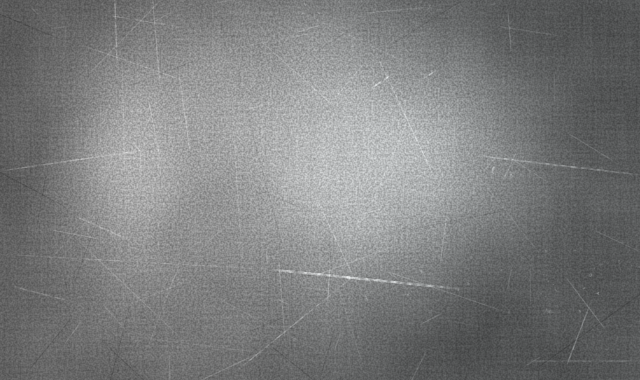
A Shadertoy shader for this texture:

```glsl
// Scratched grey metal plate with soft pools of light, grain, wear flecks and fine scratches.

const float TAU = 6.2831853;
const int SCRATCH_COUNT = 90;

vec2 hash2(vec2 p) {
    vec3 q = fract(p.xyx * vec3(0.1031, 0.1030, 0.0973));
    q += dot(q, q.yzx + 33.33);
    return fract((q.xx + q.yz) * q.zy);
}

vec2 gradient(vec2 cell) {
    float angle = TAU * hash2(cell).x;
    return vec2(cos(angle), sin(angle));
}

float gradientNoise(vec2 p) {
    vec2 i = floor(p), f = p - i;
    vec2 u = f * f * f * (f * (f * 6.0 - 15.0) + 10.0);
    vec2 e = vec2(0.0, 1.0);
    float low = mix(dot(gradient(i), f), dot(gradient(i + e.yx), f - e.yx), u.x);
    float high = mix(dot(gradient(i + e), f - e), dot(gradient(i + e.yy), f - e.yy), u.x);
    return mix(low, high, u.y);
}

float fbm(vec2 p) {
    float sum = 0.0, amplitude = 0.5;
    for (int i = 0; i < 4; i++) {
        sum += amplitude * gradientNoise(p);
        p = mat2(1.6, 1.2, -1.2, 1.6) * p + 17.3;
        amplitude *= 0.5;
    }
    return sum;
}

float glow(vec2 p, vec2 center, vec2 radius) {
    vec2 q = (p - center) / radius;
    return exp(-dot(q, q));
}

// Thin segment with tapered ends and a worn, broken line
float scratch(vec2 p, vec2 a, vec2 b, float width, float softness) {
    vec2 pa = p - a, ba = b - a;
    float t = clamp(dot(pa, ba) / dot(ba, ba), 0.0, 1.0);
    float line = 1.0 - smoothstep(width, width + softness, length(pa - ba * t));
    float taper = smoothstep(0.0, 0.12, t) * smoothstep(1.0, 0.8, t) * 0.7 + 0.3;
    return line * taper;
}

// Broad light and shade over the plate
float lighting(vec2 p) {
    float light = 0.335;
    light += 0.20 * glow(p, vec2(0.33, 0.57), vec2(0.17, 0.28));
    light += 0.24 * glow(p, vec2(0.66, 0.71), vec2(0.42, 0.36));
    light += 0.26 * glow(p, vec2(1.05, 0.58), vec2(0.36, 0.32));
    light += 0.11 * glow(p, vec2(0.50, 0.19), vec2(0.50, 0.30));
    light += 0.06 * glow(p, vec2(0.94, 0.41), vec2(0.22, 0.20));
    light += 0.06 * glow(p, vec2(1.22, 0.67), vec2(0.17, 0.16));
    light -= 0.05 * glow(p, vec2(1.23, 0.12), vec2(0.20, 0.17));
    light -= 0.03 * glow(p, vec2(1.40, 0.85), vec2(0.28, 0.25));
    return light;
}

// Long scratches that stand out from the rest
float majorScratches(vec2 p, float s) {
    float sum = 0.26 * scratch(p, vec2(0.72, 0.290), vec2(1.20, 0.241), 0.0016, s);
    sum += 0.07 * scratch(p, vec2(0.00, 0.331), vec2(0.73, 0.290), 0.0003, s);
    sum += 0.16 * scratch(p, vec2(0.00, 0.550), vec2(0.38, 0.605), 0.0004, s);
    sum += 0.15 * scratch(p, vec2(0.302, 1.01), vec2(0.308, 0.83), 0.0004, s);
    sum += 0.16 * scratch(p, vec2(1.26, 0.590), vec2(1.69, 0.539), 0.0008, s);
    sum += 0.13 * scratch(p, vec2(0.63, 0.030), vec2(0.92, 0.265), 0.0003, s);
    sum += 0.15 * scratch(p, vec2(1.49, 0.035), vec2(1.557, 0.21), 0.0004, s);
    sum += 0.10 * scratch(p, vec2(1.40, 0.050), vec2(1.69, 0.050), 0.0003, s);
    sum += 0.12 * scratch(p, vec2(0.20, 0.430), vec2(0.35, 0.364), 0.0005, s);
    sum += 0.12 * scratch(p, vec2(0.28, 0.960), vec2(0.47, 0.930), 0.0003, s);
    sum += 0.12 * scratch(p, vec2(0.04, 0.245), vec2(0.19, 0.206), 0.0005, s);
    sum += 0.16 * scratch(p, vec2(0.98, 0.770), vec2(1.03, 0.803), 0.0006, s);
    sum += 0.16 * scratch(p, vec2(1.105, 0.787), vec2(1.147, 0.814), 0.0006, s);
    return sum;
}

// Scattered hairlines, some light and some dark
float hairlines(vec2 p, float aspect, float s) {
    float sum = 0.0;
    for (int i = 0; i < SCRATCH_COUNT; i++) {
        vec2 place = hash2(vec2(float(i), 3.7)) * vec2(aspect, 1.0);
        vec2 shape = hash2(vec2(float(i), 41.2));
        vec2 tone = hash2(vec2(float(i), 87.9));
        float angle = shape.x * TAU;
        vec2 reach = vec2(cos(angle), sin(angle)) * mix(0.02, 0.19, shape.y * shape.y);
        float strength = tone.x < 0.25 ? -0.05 : mix(0.03, 0.10, tone.y);
        sum += strength * scratch(p, place - reach, place + reach, 0.0002, s);
    }
    return sum;
}

// Pale flecks gathered where the surface is worn
float flecks(vec2 p) {
    float wear = glow(p, vec2(1.52, 0.25), vec2(0.20, 0.09));
    wear += glow(p, vec2(1.07, 0.25), vec2(0.18, 0.05));
    wear += 0.6 * glow(p, vec2(0.80, 0.98), vec2(0.10, 0.06));
    wear += 0.6 * glow(p, vec2(1.10, 0.98), vec2(0.14, 0.06));
    wear += 0.7 * glow(p, vec2(1.36, 0.57), vec2(0.16, 0.06));
    return (0.15 + wear) * smoothstep(0.20, 0.42, fbm(p * 42.0));
}

void mainImage(out vec4 fragColor, in vec2 fragCoord) {
    vec2 p = fragCoord / iResolution.y;
    float aspect = iResolution.x / iResolution.y;
    float softness = 1.1 / iResolution.y;

    float grain = gradientNoise(p * 217.0) + 0.7 * gradientNoise(p * 131.0 + 9.0);
    float brushed = gradientNoise(p * vec2(140.0, 4.0)) + gradientNoise(p * vec2(4.0, 140.0));
    float broken = 0.75 + 1.2 * gradientNoise(p * 65.0);

    float light = lighting(p);
    float value = light + 0.07 * fbm(p * 5.0) + 0.025 * brushed;
    value += grain * mix(0.07, 0.15, smoothstep(0.3, 0.7, light));
    value += majorScratches(p, softness) * broken + hairlines(p, aspect, softness);
    value += 0.20 * flecks(p);

    // Cooler tint toward the right side
    vec3 tint = mix(vec3(1.0), vec3(0.985, 1.003, 1.008), smoothstep(0.3, 1.3, p.x));
    fragColor = vec4(clamp(value * tint, 0.0, 1.0), 1.0);
}
```
